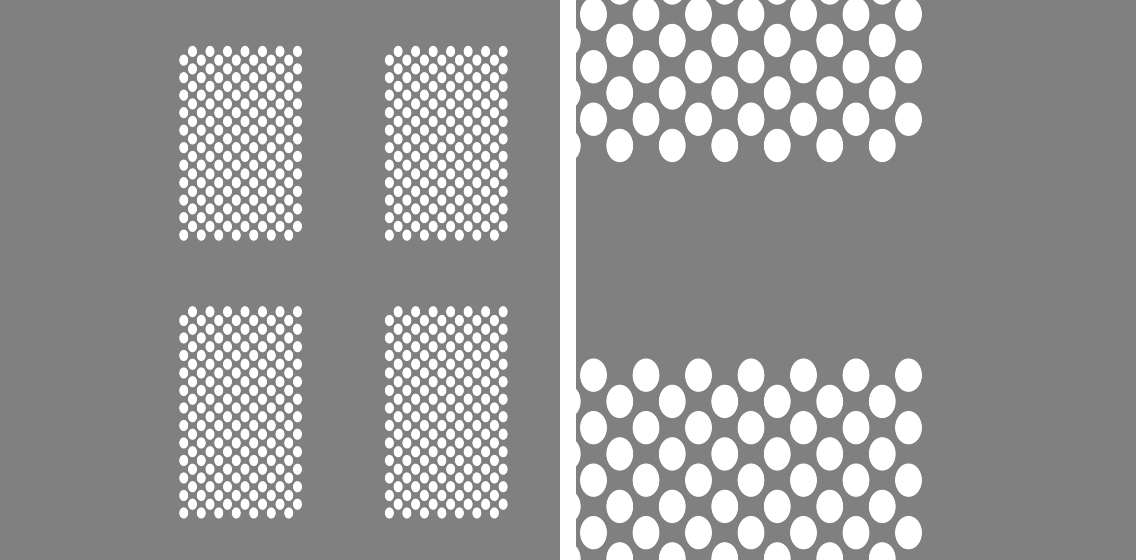
Left, the full canvas; right, a detail of the centre.
A WebGL 2 fragment shader for this pattern:

```glsl
#version 300 es
precision highp float;
// Four panels of white oval dots on flat grey, two across and two down.
// Each panel is a checkerboard lattice 14 columns wide; the upper panels
// have 22 rows and the lower ones 24. The canvas is 64 lattice steps wide.

uniform vec2 u_resolution;
out vec4 fragColor;

// Approximate distance to an upright ellipse centred on the origin
float ellipseDistance(vec2 p, vec2 radii) {
    return (length(p / radii) - 1.0) * min(radii.x, radii.y);
}

// Distance to the nearest dot of a panel whose lower left dot is the origin
float panelDistance(vec2 p, float rows) {
    float nearest = 1e3;
    for (float k = -1.0; k <= 1.0; k++) {
        float column = clamp(round(p.x) + k, 0.0, 13.0);
        // Odd columns are shifted up by one step
        float shift = mod(column, 2.0);
        float pair = clamp(round((p.y - shift) * 0.5), 0.0, rows * 0.5 - 1.0);
        vec2 center = vec2(column, 2.0 * pair + shift);
        nearest = min(nearest, ellipseDistance(p - center, vec2(0.51, 0.635)));
    }
    return nearest;
}

void main() {
    vec2 p = gl_FragCoord.xy / u_resolution * 64.0;
    float pixel = 64.0 / min(u_resolution.x, u_resolution.y);

    // Panels repeat sideways every 23.5 steps
    float dots = 1e3;
    for (float i = 0.0; i < 2.0; i++) {
        float left = 21.0 + 23.5 * i;
        dots = min(dots, panelDistance(p - vec2(left, 5.375), 24.0));
        dots = min(dots, panelDistance(p - vec2(left, 37.125), 22.0));
    }

    // White dots over grey
    float coverage = 1.0 - smoothstep(-0.5 * pixel, 0.5 * pixel, dots);
    vec3 grey = vec3(0.502);
    vec3 white = vec3(1.0);
    fragColor = vec4(mix(grey, white, coverage), 1.0);
}
```
